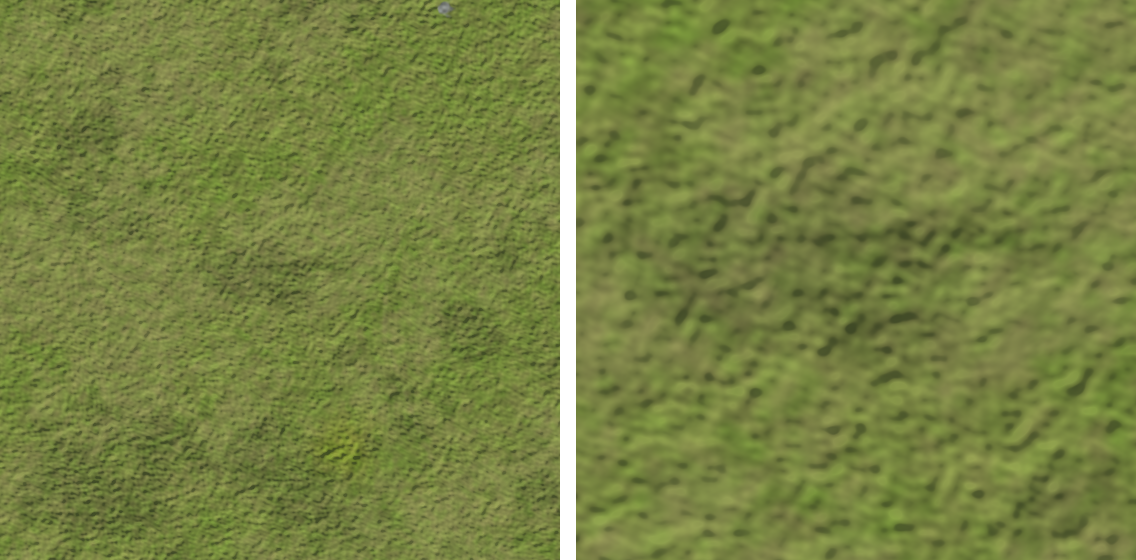
Left, the full canvas; right, a detail of the centre.
Give the GLSL for this texture, as a WebGL 1 fragment shader.

```glsl
precision highp float;
// Rough meadow seen from above: a field of short leaning tufts is lit from the
// upper left, its crevices are darkened, and broad noise patches vary the
// grass between fresh green, dry straw and dark growth.

uniform vec2 u_resolution;

const vec3 OLIVE  = vec3(0.468, 0.515, 0.252);
const vec3 GREEN  = vec3(0.415, 0.505, 0.205);
const vec3 STRAW  = vec3(0.525, 0.540, 0.315);
const vec3 DARK   = vec3(0.355, 0.390, 0.205);
const vec3 YELLOW = vec3(0.510, 0.560, 0.140);
const vec3 SHADOW = vec3(0.220, 0.265, 0.140);
const vec3 STONE  = vec3(0.520, 0.530, 0.560);

const vec2 TUFT_FREQ = vec2(88.0, 128.0);    // cells along and across the lean
const vec2 FINE_FREQ = vec2(150.0, 205.0);
const float TUFT_LEAN = 0.40;                // radians
const float FINE_LEAN = -0.50;
const vec2 LIGHT_STEP = vec2(-0.0030, 0.0042);
const float RELIEF = 0.56;
const float CREVICE = 0.50;
const float MOTTLE = 0.28;

float hash(vec2 p) {
  return fract(sin(dot(p, vec2(127.1, 311.7))) * 43758.5453);
}

float noise(vec2 p) {
  vec2 i = floor(p), f = fract(p);
  vec2 u = f * f * (3.0 - 2.0 * f);
  return mix(mix(hash(i), hash(i + vec2(1.0, 0.0)), u.x),
             mix(hash(i + vec2(0.0, 1.0)), hash(i + 1.0), u.x), u.y);
}

vec2 rotate(vec2 p, float angle) {
  float c = cos(angle), s = sin(angle);
  return vec2(c * p.x + s * p.y, c * p.y - s * p.x);
}

float fbm(vec2 p) {
  float sum = 0.0, weight = 0.533;
  for (int i = 0; i < 4; i++) {
    sum += weight * noise(p);
    p = rotate(p, 0.6) * 2.03 + 17.3;
    weight *= 0.5;
  }
  return sum;
}

// Height of the grass: leaning tufts crossed by finer blades
float tuftHeight(vec2 p) {
  float tufts = noise(rotate(p, TUFT_LEAN) * TUFT_FREQ);
  float blades = noise(rotate(p, FINE_LEAN) * FINE_FREQ + 41.0);
  return 0.52 * tufts + 0.48 * blades;
}

float blob(vec2 p, vec2 center, float radius) {
  return 1.0 - smoothstep(0.0, radius, length(p - center));
}

float segment(vec2 p, vec2 a, vec2 b) {
  vec2 ab = b - a;
  return length(p - a - ab * clamp(dot(p - a, ab) / dot(ab, ab), 0.0, 1.0));
}

void main() {
  vec2 p = gl_FragCoord.xy / u_resolution;
  vec2 bend = vec2(noise(p * 9.0 + 3.0), noise(p * 9.0 + 29.0)) - 0.5;
  vec2 q = p + 0.012 * bend;

  // Broad growth patches, with ragged edges
  float ragged = fbm(q * 30.0 + 5.0) - 0.5;
  float fresh = smoothstep(0.40, 0.75, fbm(q * 6.0 + 11.0) + 0.6 * ragged);
  float dry = smoothstep(0.38, 0.70, fbm(rotate(q, 0.5) * vec2(4.5, 7.0) + 53.0) - 0.5 * ragged);
  float lower = 1.0 - smoothstep(0.15, 0.75, p.y);
  float growth = fbm(q * 8.0 + 83.0) + 0.6 * ragged + 0.10 * lower
               + 0.20 * blob(q, vec2(0.79, 0.41), 0.13)
               + 0.18 * blob(q, vec2(0.62, 0.37), 0.06);
  float dark = smoothstep(0.58, 0.88, growth);

  vec3 color = mix(OLIVE, GREEN, 0.60 * fresh);
  color = mix(color, STRAW, 0.52 * dry);
  color = mix(color, DARK, 0.55 * dark);
  color = mix(color, YELLOW, 0.45 * blob(q + 0.05 * ragged, vec2(0.62, 0.20), 0.09));

  // Faint worn track
  float track = min(segment(q, vec2(0.69, 0.80), vec2(0.69, 0.40)),
                    segment(q, vec2(0.69, 0.40), vec2(0.80, 0.10)));
  float worn = (1.0 - smoothstep(0.001, 0.007, track)) * smoothstep(0.2, 0.6, noise(p * 28.0));
  color = mix(color, STRAW, 0.45 * worn);

  // Mottling in brightness and hue between the tufts
  float mottle = fbm(rotate(q, TUFT_LEAN) * vec2(48.0, 64.0) + 7.0) - 0.5;
  float hue = noise(rotate(q, 0.9) * 90.0 + 67.0) - 0.5;
  color *= 1.0 + MOTTLE * mottle;
  color += vec3(0.040, -0.018, 0.040) * hue;

  // Tuft lighting and dark crevices
  float relief = tuftHeight(q) - tuftHeight(q + LIGHT_STEP);
  float strength = 0.95 - 0.25 * dry + 0.35 * dark;
  color *= 1.0 + RELIEF * strength * clamp(relief, -0.3, 0.3);
  float crevice = smoothstep(0.16, 0.44, -relief + 0.06 * dark);
  color = mix(color, SHADOW, CREVICE * strength * crevice);

  // Small broken stone near the upper edge
  float stoneEdge = length(p - vec2(0.795, 0.985)) - 0.012 * (noise(p * 130.0) - 0.5);
  float stone = 1.0 - smoothstep(0.008, 0.016, stoneEdge);
  color = mix(color, STONE * (0.45 + 0.8 * noise(p * 150.0 + 9.0)), 0.85 * stone);

  gl_FragColor = vec4(color, 1.0);
}
```
